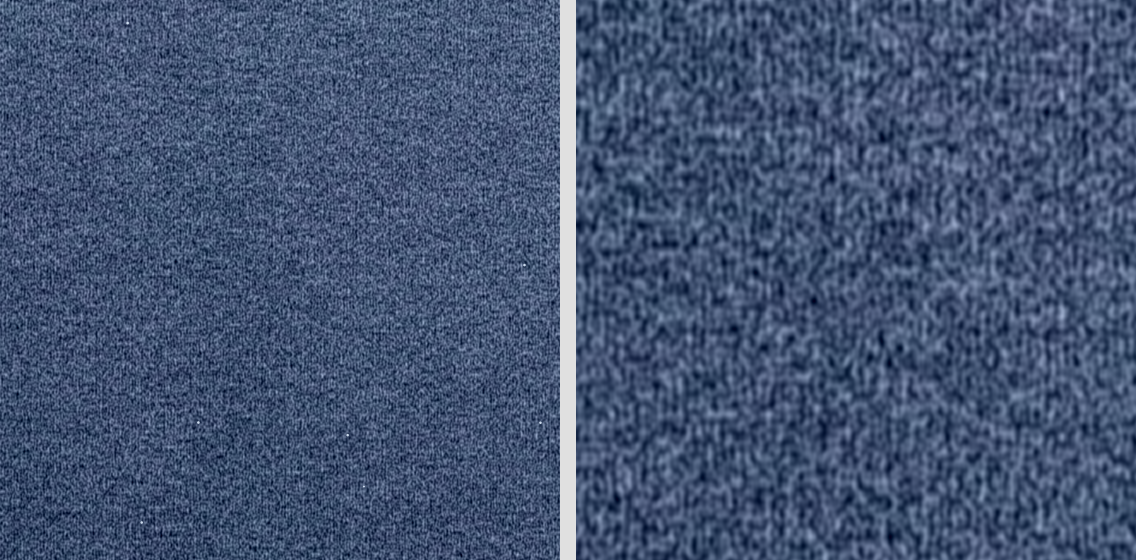
Left, the full canvas; right, a detail of the centre.
This texture is drawn by a WebGL 1 fragment shader. Its source:

```glsl
precision highp float;

// Heathered blue jersey knit: fine upright stitch grain on vertical wales,
// crossed by soft horizontal yarn streaks, under a gentle diagonal light.
// Layers of stretched gradient noise sum to one tone, which is then dyed blue.

uniform vec2 u_resolution;

const float TAU = 6.2831853;
const float WALES = 172.0;       // knit columns across the canvas
const float MEAN_TONE = 0.325;
const vec3 DYE = vec3(-0.067, 0.0, 0.122);
const vec3 FLECK_COLOR = vec3(0.80, 0.86, 0.93);

float hash(vec2 p) {
  vec3 q = fract(vec3(p.xyx) * 0.1031);
  q += dot(q, q.yzx + 33.33);
  return fract((q.x + q.y) * q.z);
}

// Dot product of a random unit gradient at a lattice cell with an offset
float slope(vec2 cell, vec2 offset) {
  float angle = TAU * hash(cell);
  return dot(vec2(cos(angle), sin(angle)), offset);
}

float gradientNoise(vec2 p) {
  vec2 i = floor(p);
  vec2 f = p - i;
  vec2 w = f * f * f * (f * (f * 6.0 - 15.0) + 10.0);
  vec2 e = vec2(1.0, 0.0);
  float low = mix(slope(i, f), slope(i + e.xy, f - e.xy), w.x);
  float high = mix(slope(i + e.yx, f - e.yx), slope(i + e.xx, f - e.xx), w.x);
  return mix(low, high, w.y);
}

// Noise with its own frequency per axis and a seed shift
float layer(vec2 uv, vec2 frequency, float seed) {
  return gradientNoise(uv * frequency + seed * vec2(17.37, 9.71));
}

// Small upright stitches, in a sharp and a coarser size
float stitchGrain(vec2 uv) {
  return 0.29 * layer(uv, vec2(233.0, 178.0), 1.0)
       + 0.22 * layer(uv, vec2(149.0, 109.0), 2.0);
}

// Vertical ribs whose phase and strength wander a little
float waleRibs(vec2 uv, float count) {
  float drift = 0.45 * layer(uv, vec2(37.0, 61.0), 3.0)
              + 0.25 * layer(uv, vec2(5.0, 3.0), 4.0);
  float strength = 1.0 + 1.6 * layer(uv, vec2(48.0, 90.0), 5.0);
  return strength * cos(TAU * (uv.x * count + drift));
}

// Uneven yarn: long faint bands, streaks and short clumps
float heather(vec2 uv) {
  return 0.035 * layer(uv, vec2(5.0, 16.0), 6.0)
       + 0.075 * layer(uv, vec2(19.0, 59.0), 7.0)
       + 0.105 * layer(uv, vec2(55.0, 83.0), 8.0);
}

// Brighter to the upper right, with a broad soft unevenness
float lighting(vec2 uv) {
  return 0.030 * (uv.x - 0.5) + 0.055 * (uv.y - 0.5)
       + 0.02 * layer(uv, vec2(2.3, 2.0), 9.0);
}

// Rare pale lint dots, at most one per cell
float lint(vec2 uv, float cells, float chance) {
  vec2 cell = floor(uv * cells);
  vec2 place = vec2(hash(cell + 41.0), hash(cell + 73.0));
  vec2 center = (cell + mix(vec2(0.2), vec2(0.8), place)) / cells;
  float radius = mix(0.0022, 0.0038, hash(cell + 97.0));
  float dotMask = 1.0 - smoothstep(0.3 * radius, radius, distance(uv, center));
  return dotMask * step(hash(cell + 11.0), chance);
}

void main() {
  vec2 uv = gl_FragCoord.xy / u_resolution;

  float tone = MEAN_TONE + lighting(uv) + heather(uv)
             + stitchGrain(uv) + 0.032 * waleRibs(uv, WALES);

  // Slight drift of the dye between violet and teal
  float hueDrift = 0.015 * layer(uv, vec2(24.0, 34.0), 10.0)
                 + 0.012 * layer(uv, vec2(3.0, 2.6), 11.0);
  vec3 color = tone + DYE + hueDrift * vec3(1.0, -0.5, 0.4);

  color = mix(color, FLECK_COLOR, lint(uv, 10.0, 0.05));
  gl_FragColor = vec4(clamp(color, 0.0, 1.0), 1.0);
}
```
